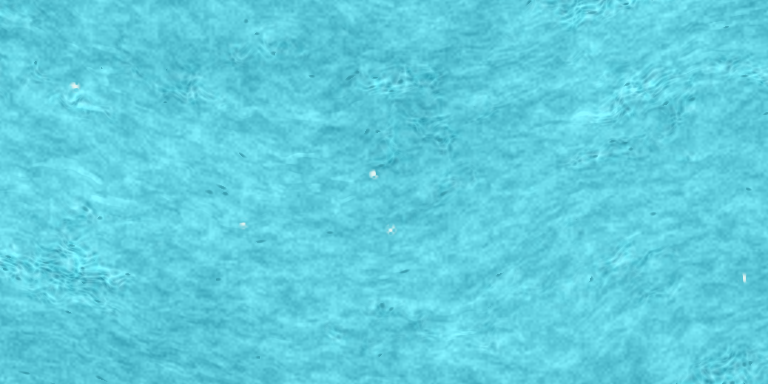
This texture is drawn by a Shadertoy shader. Its source:

```glsl
// Sunlit turquoise pool water: short streaks lie along a gently bent current,
// with patches of choppy cellular ripples, pale dashes, dark flecks and glints.
// Layered sines bend the flow; value and cellular noise set one brightness tone.

#define WATER_MID   vec3(0.380, 0.808, 0.873)
#define TONE_STEP   vec3(0.080, 0.085, 0.078)
#define FLECK_COLOR vec3(0.160, 0.540, 0.610)
#define GLINT_COLOR vec3(0.880, 0.960, 0.950)
#define BROAD_GAIN  0.42
#define BLOTCH_GAIN 0.46
#define STREAK_GAIN 0.62
#define FINE_GAIN   0.72
#define RIPPLE_GAIN 2.90
#define GRAIN_GAIN  0.42
#define FLECK_SHARE 0.012
#define GLINT_SHARE 0.25

vec2 hash22(vec2 p) {
    vec3 q = fract(vec3(p.xyx) * vec3(0.1031, 0.1030, 0.0973));
    q += dot(q, q.yzx + 33.33);
    return fract((q.xx + q.yz) * q.zy);
}

// Smooth value noise in -1..1
float noise(vec2 p) {
    vec2 cell = floor(p), f = fract(p);
    f = f * f * (3.0 - 2.0 * f);
    float low = mix(hash22(cell).x, hash22(cell + vec2(1, 0)).x, f.x);
    float high = mix(hash22(cell + vec2(0, 1)).x, hash22(cell + vec2(1, 1)).x, f.x);
    return 2.0 * mix(low, high, f.y) - 1.0;
}

// Cellular noise: distance to the nearest point, and that point's random id
vec2 cellular(vec2 p) {
    vec2 base = floor(p);
    vec2 nearest = vec2(9.0, 0.0);
    for (int y = -1; y <= 1; y++)
    for (int x = -1; x <= 1; x++) {
        vec2 cell = base + vec2(x, y);
        float d = length(cell + hash22(cell) - p);
        if (d < nearest.x) nearest = vec2(d, hash22(cell + 71.0).x);
    }
    return nearest;
}

// Straightens the current: streaks sink on the left and rise on the right
vec2 flowSpace(vec2 p) {
    float bend = -0.11 * cos(2.4 * (p.x - 1.1) + 0.6 * sin(3.0 * p.y));
    bend += 0.012 * sin(7.0 * p.x + 9.0 * p.y) + 0.006 * sin(17.0 * p.x - 13.0 * p.y);
    return vec2(p.x + 0.02 * sin(11.0 * p.y), p.y - bend);
}

void mainImage(out vec4 fragColor, in vec2 fragCoord) {
    vec2 p = fragCoord / iResolution.y;
    vec2 flow = flowSpace(p);
    vec2 wobble = vec2(noise(p * 27.0), noise(p * 27.0 + 40.0));
    vec2 drift = flow + vec2(0.012, 0.008) * wobble;

    // Where the surface is choppy, with ragged edges
    float chop = noise(flow * vec2(3.4, 6.5) + 5.3);
    chop += 0.7 * noise(flow * vec2(10.0, 17.0) + 27.0) + 0.3 * noise(drift * 32.0 + 61.0);
    chop = smoothstep(0.0, 1.3, chop);

    // Smooth swell and streaks, from broad to fine
    float tone = -0.12;
    tone += BROAD_GAIN * noise(flow * vec2(1.9, 4.5) + 11.0);
    tone += BLOTCH_GAIN * noise(drift * vec2(9.0, 22.0) + 3.0);
    tone += STREAK_GAIN * noise(drift * vec2(24.0, 54.0) + 17.0);
    tone += FINE_GAIN * (0.75 + 0.6 * chop) * noise(drift * vec2(58.0, 104.0) + 31.0);
    tone += GRAIN_GAIN * noise(p * 135.0 + 8.0);

    // Pale short dashes that gather in loose fields
    float field = smoothstep(-0.1, 0.7, noise(flow * vec2(4.0, 8.0) + 83.0));
    tone += 0.9 * field * smoothstep(0.2, 0.7, noise(drift * vec2(21.0, 60.0) + 45.0));

    // Curled ripples inside the choppy patches
    float ripple = cellular((flow + 0.016 * wobble) * vec2(50.0, 72.0)).x - 0.42;
    tone += RIPPLE_GAIN * chop * ripple;

    vec3 color = WATER_MID + TONE_STEP * clamp(tone, -2.5, 2.0);
    color.r += 0.05 * chop * noise(p * 60.0 + 90.0);

    // Sparse dark flecks, ragged and more frequent in the chop
    vec2 fleck = cellular(drift * vec2(44.0, 76.0) + 50.0);
    float fleckOn = step(1.0 - FLECK_SHARE * (0.3 + 4.0 * chop), fleck.y);
    color = mix(color, FLECK_COLOR, 0.6 * fleckOn * smoothstep(0.5, 0.1, fleck.x));

    // Rare white glints, broken into small clusters
    vec2 glint = cellular(p * 4.0 + 13.0);
    float spark = step(1.0 - GLINT_SHARE, glint.y) * smoothstep(0.075, 0.01, glint.x);
    spark *= smoothstep(-0.3, 0.5, noise(p * 115.0));
    color = mix(color, GLINT_COLOR, spark);

    fragColor = vec4(clamp(color, 0.0, 1.0), 1.0);
}
```
